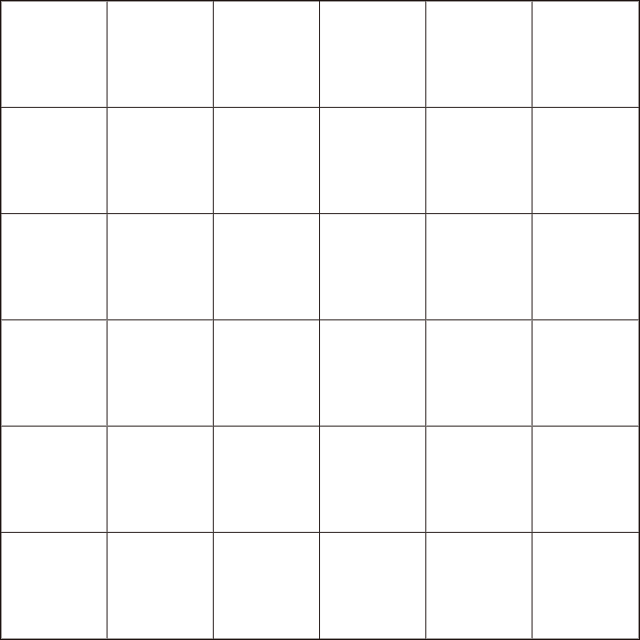
Give the GLSL for this pattern, as a WebGL 1 fragment shader.

```glsl
precision highp float;
// Six by six grid of white squares with thin dark rules and a dark frame along the canvas edge.

uniform vec2 u_resolution;

#define CELLS 6.0
#define PITCH 0.166016
#define CENTRE vec2(0.4993, 0.5002)
#define RULE_WIDTH 0.00148
#define FRAME_WIDTH 0.00219
#define INK vec3(0.11, 0.07, 0.06)
#define PAPER vec3(1.0)

// Share of each pixel, per axis, that lies within halfWidth of a line.
vec2 coverage(vec2 offset, float halfWidth, vec2 pixel) {
  vec2 low = max(offset - 0.5 * pixel, -halfWidth);
  vec2 high = min(offset + 0.5 * pixel, halfWidth);
  return clamp((high - low) / pixel, 0.0, 1.0);
}

void main() {
  vec2 pixel = 1.0 / u_resolution;
  vec2 uv = gl_FragCoord.xy * pixel;

  // Nearest inner rule on each axis.
  vec2 p = uv - CENTRE;
  float last = 0.5 * CELLS - 1.0;
  vec2 index = clamp(floor(p / PITCH + 0.5), -last, last);
  vec2 rules = coverage(p - index * PITCH, 0.5 * RULE_WIDTH, pixel);

  // Frame measured inward from the canvas edge.
  vec2 edgeDistance = 0.5 - abs(uv - 0.5);
  vec2 frame = coverage(edgeDistance, FRAME_WIDTH, pixel);

  vec2 lines = max(rules, frame);
  float ink = max(lines.x, lines.y);
  gl_FragColor = vec4(mix(PAPER, INK, ink), 1.0);
}
```
